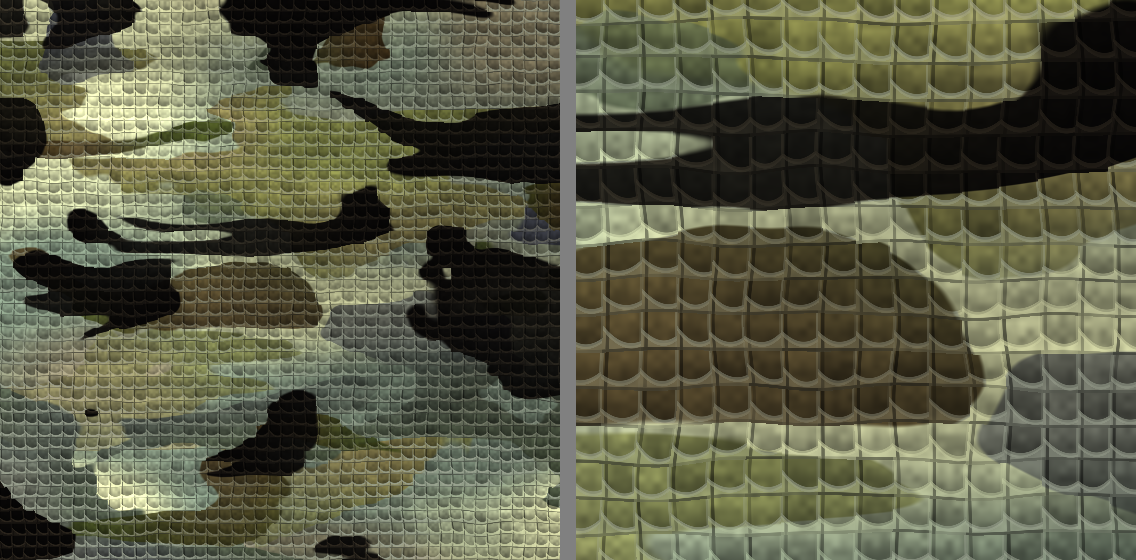
Left, the full canvas; right, a detail of the centre.
A Shadertoy shader for this pattern:

```glsl
const float CELLS = 46.0;              // embossed cells across the canvas
const vec2  PATCH_FREQ = vec2(3.3, 7.6);
const float EDGE_WIDTH = 0.005;        // softness of patch outlines
const float WARP = 0.80;
const float CELL_SNAP = 0.25;          // how far outlines follow the cells
const float GRID_WOBBLE = 0.30;
const float RIM_WIDTH = 0.070;
const float WALL_WIDTH = 0.050;
const float GROOVE_WIDTH = 0.045;
const float GROOVE_DEPTH = 0.50;
const float FLOOR_SHADE = 0.66;        // brightness of the sunken cell floor
const float GRIT = 0.26;

const float BLACK_LEVEL = 0.556;
const float BROWN_LEVEL = 0.610;
const float SLATE_LEVEL = 0.585;
const float OLIVE_LEVEL = 0.590;

const vec3 BLACK = vec3(0.035, 0.030, 0.028);
const vec3 BROWN = vec3(0.29, 0.22, 0.11);
const vec3 MOSS  = vec3(0.25, 0.29, 0.10);
const vec3 SLATE = vec3(0.28, 0.29, 0.33);
const vec3 FERN  = vec3(0.35, 0.40, 0.30);
const vec3 OLIVE = vec3(0.50, 0.52, 0.27);
const vec3 TAN   = vec3(0.64, 0.53, 0.38);
const vec3 SAGE  = vec3(0.49, 0.56, 0.48);
const vec3 CREAM = vec3(0.90, 0.91, 0.70);
const vec3 RIM   = vec3(0.62, 0.65, 0.58);
const vec3 DARK_RIM = vec3(0.42, 0.36, 0.27);

float hash(vec2 p) {
    vec3 q = fract(vec3(p.xyx) * 0.1031);
    q += dot(q, q.yzx + 33.33);
    return fract((q.x + q.y) * q.z);
}

float noise(vec2 p) {
    vec2 i = floor(p), f = fract(p);
    f = f * f * (3.0 - 2.0 * f);
    return mix(mix(hash(i), hash(i + vec2(1, 0)), f.x),
               mix(hash(i + vec2(0, 1)), hash(i + vec2(1, 1)), f.x), f.y);
}

// Wide, wavy field whose level sets outline the patches
float patchField(vec2 uv, float seed) {
    vec2 p = uv * PATCH_FREQ + seed * vec2(17.3, 9.1);
    p += WARP * (vec2(noise(p * 1.3 + 5.2), noise(p * 1.3 + 41.7)) - 0.5);
    return 0.66 * noise(p) + 0.23 * noise(p * 2.1 + 13.0) + 0.11 * noise(p * 4.7 + 29.0);
}

// Slow blend used for the painted gradients inside patches
float wash(vec2 uv, float seed) {
    return smoothstep(0.28, 0.68, noise(uv * vec2(2.8, 5.0) + seed * 23.7));
}

float cover(vec2 uv, float seed, float level) {
    return smoothstep(level - EDGE_WIDTH, level + EDGE_WIDTH, patchField(uv, seed));
}

vec3 camouflage(vec2 uv) {
    vec3 col = mix(SAGE, CREAM, wash(uv, 1.0));
    col = mix(col, TAN, 0.6 * wash(uv, 2.0) * wash(uv, 9.0));

    vec3 olive = mix(OLIVE, TAN, 0.5 * wash(uv, 3.0));
    col = mix(col, olive, cover(uv, 1.0, OLIVE_LEVEL) * mix(0.5, 1.0, wash(uv, 4.0)));

    vec3 slate = mix(SLATE, FERN, wash(uv, 5.0));
    col = mix(col, slate, cover(uv, 2.0, SLATE_LEVEL) * mix(0.6, 1.0, wash(uv, 6.0)));

    vec3 brown = mix(BROWN, MOSS, wash(uv, 7.0));
    col = mix(col, brown, cover(uv, 3.0, BROWN_LEVEL) * mix(0.85, 1.0, wash(uv, 8.0)));

    // Broad shading and thin horizontal brush streaks
    col *= mix(0.80, 1.10, wash(uv, 12.0));
    col *= 0.90 + 0.20 * noise(uv * vec2(3.0, 70.0));
    return mix(col, BLACK, cover(uv, 4.0, BLACK_LEVEL) * mix(0.90, 1.0, wash(uv, 10.0)));
}

float line(float dist, float halfWidth, float aa) {
    return 1.0 - smoothstep(halfWidth - 0.4 * aa, halfWidth + 0.4 * aa, abs(dist));
}

void mainImage(out vec4 fragColor, in vec2 fragCoord) {
    vec2 uv = fragCoord / iResolution.y;
    float aa = CELLS / iResolution.y;

    // Slightly uneven grid
    vec2 wobble = vec2(noise(uv * 21.0), noise(uv * 21.0 + 71.0)) - 0.5;
    vec2 grid = uv * CELLS + GRID_WOBBLE * wobble;
    vec2 id = floor(grid), f = fract(grid);

    vec2 center = uv + (0.5 - f) / CELLS;
    vec3 col = camouflage(mix(uv, center, CELL_SNAP));
    float light = smoothstep(0.03, 0.40, dot(col, vec3(0.3, 0.6, 0.1)));

    // Cup-shaped floor with a bright crescent, side walls and dark grooves
    float tilt = 0.6 * (hash(id) - 0.3);
    float x = f.x - 0.55;
    float arc = f.y - 0.18 - 0.9 * x * x + tilt * x;
    float side = fract(f.x + 0.5) - 0.5;
    float rim = line(arc, RIM_WIDTH, aa);
    float wall = line(side, WALL_WIDTH, aa) * mix(0.3, 1.0, hash(id + 3.0));
    float ledge = 1.0 - smoothstep(-0.5 * aa, 0.5 * aa, arc);
    float grooveX = line(side - 0.13, GROOVE_WIDTH, aa) * mix(0.4, 1.0, hash(id + 11.0));
    float grooveY = line(f.y - 0.04, GROOVE_WIDTH, aa) * mix(0.3, 1.0, hash(id + 19.0));
    float groove = max(grooveX, grooveY);

    // Relief lighting, weaker on dark paint
    float strength = mix(0.65, 1.0, wash(uv, 11.0));
    float relief = max(max(rim, 0.8 * wall), 0.55 * ledge) * strength;
    float grit = 1.0 + GRIT * (noise(uv * CELLS * 4.5) - 0.5);
    float floorShade = mix(FLOOR_SHADE, 1.0, 0.65 * smoothstep(0.25, 0.95, f.y));
    floorShade += 0.24 * (hash(id + 7.0) - 0.5);
    vec3 lit = col * mix(floorShade, 1.0, ledge) * grit;
    vec3 rimColor = max(mix(DARK_RIM, RIM, light), col * 1.10);
    lit = mix(lit, rimColor, relief * mix(0.34, 0.85, light));
    lit *= 1.0 - GROOVE_DEPTH * groove * (1.0 - 0.7 * rim);

    fragColor = vec4(clamp(lit, 0.0, 1.0), 1.0);
}
```
